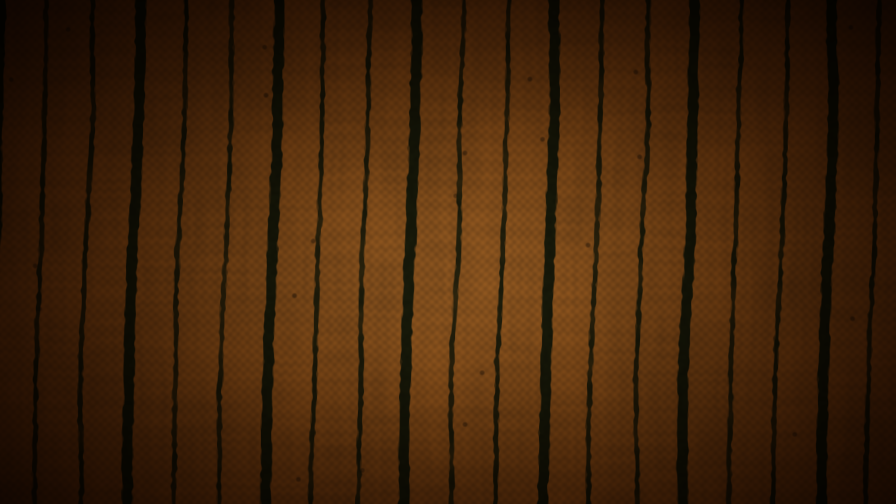
Give the GLSL for this texture, as a Shadertoy shader.

```glsl
const vec3 CLOTH = vec3(0.52, 0.315, 0.115);
const vec3 INK = vec3(0.075, 0.090, 0.035);
const float PITCH = 0.0918;       // gap between stripes, in canvas heights
const float FIRST_STRIPE = 0.25;  // a wide stripe at the lower edge
const float THREADS = 110.0;      // threads per canvas height

float hash(vec2 p) {
    p = fract(p * vec2(0.1031, 0.1137));
    p += dot(p, p.yx + 33.33);
    return fract((p.x + p.y) * p.x * 47.3);
}

float noise(vec2 p) {
    vec2 i = floor(p), f = fract(p);
    f = f * f * (3.0 - 2.0 * f);
    return mix(mix(hash(i), hash(i + vec2(1, 0)), f.x),
               mix(hash(i + vec2(0, 1)), hash(i + vec2(1, 1)), f.x), f.y);
}

// Sideways drift of the cloth as it rises
float drift(float y) {
    return 0.027 * y + 0.0022 * sin(7.0 * y + 2.8);
}

// Coverage of the nearest stripe: one wide, then two narrow
float stripes(vec2 p, float pixel) {
    float s = (p.x - FIRST_STRIPE - drift(p.y)) / PITCH;
    float id = floor(s + 0.5);
    float wide = 1.0 - step(0.5, mod(id, 3.0));
    float seed = id * 17.0 + 400.0;
    float sway = 0.007 * (noise(vec2(seed, p.y * 4.0)) - 0.5)
               + 0.0025 * (noise(vec2(seed + 5.0, p.y * 28.0)) - 0.5);
    float fray = 0.004 * (noise(vec2(p.x * 150.0, p.y * 85.0)) - 0.5);
    float halfWidth = mix(0.0046, 0.0104, wide);
    float edge = abs((s - id) * PITCH + sway) - halfWidth + fray;
    float soft = max(0.0022, pixel * 0.75);
    float worn = mix(0.76 + 0.2 * noise(vec2(seed, p.y * 22.0)), 0.97, wide);
    return worn * (1.0 - smoothstep(-soft, soft, edge));
}

// Plain weave with uneven threads, centred on zero
float weave(vec2 p) {
    vec2 q = p * THREADS + 0.8 * vec2(noise(p * 14.0), noise(p * 14.0 + 60.0));
    float knots = sin(q.x * 3.14159) * sin(q.y * 3.14159);
    float warp = noise(vec2(q.x, p.y * 9.0)) - 0.5;
    float weft = noise(vec2(p.x * 9.0, q.y) + 200.0) - 0.5;
    return 0.07 * knots + 0.07 * warp + 0.08 * weft;
}

// Sparse dark flecks scattered over a grid
float flecks(vec2 p, float cell) {
    vec2 id = floor(p / cell);
    vec2 centre = 0.2 + 0.6 * vec2(hash(id + 11.0), hash(id + 47.0));
    float r = length((fract(p / cell) - centre) * cell);
    float present = step(0.82, hash(id + 83.0));
    return present * (1.0 - smoothstep(0.002, 0.007, r));
}

// Lamp glow falling off towards the borders
float glow(vec2 uv) {
    vec2 d = uv - vec2(0.51, 0.46);
    return exp(-dot(d * d, vec2(4.5, 3.5)));
}

void mainImage(out vec4 fragColor, in vec2 fragCoord) {
    vec2 uv = fragCoord / iResolution.xy;
    vec2 p = fragCoord / iResolution.y;
    float light = glow(uv);

    // Woven ground with blotches and flecks
    float tone = 1.0 + weave(p) + 0.10 * (noise(p * 7.0) - 0.5);
    tone *= 1.0 - 0.35 * flecks(p, 0.11);

    // Dim areas turn redder than bright ones
    vec3 falloff = pow(vec3(light), vec3(1.0, 1.25, 1.9));
    vec3 ground = CLOTH * falloff * tone;
    vec3 dye = INK * falloff * (0.9 + 0.2 * noise(p * 120.0));

    vec3 color = mix(ground, dye, stripes(p, 1.0 / iResolution.y));
    fragColor = vec4(color, 1.0);
}
```
